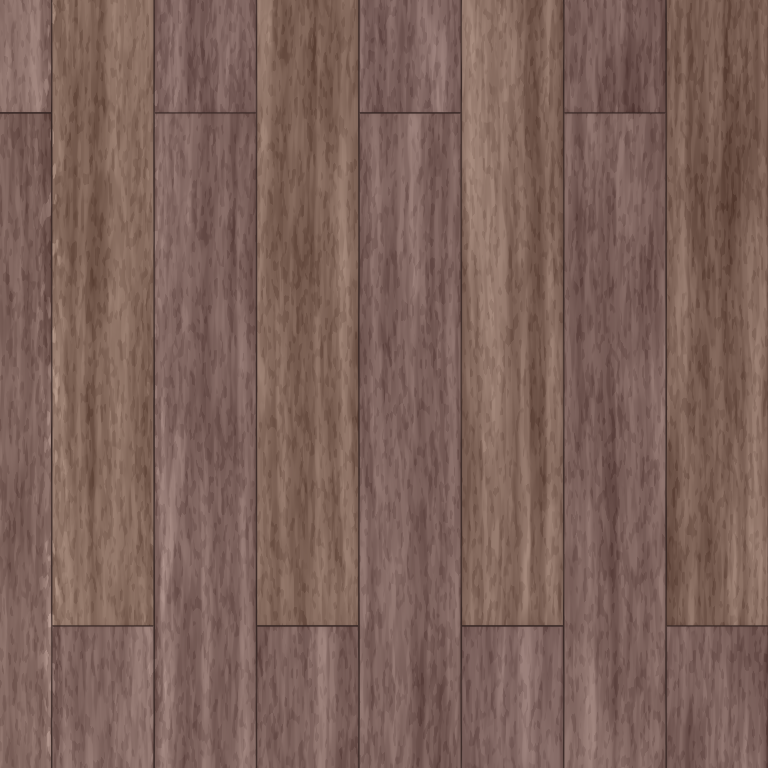
Write a WebGL 2 fragment shader that draws this texture.

```glsl
#version 300 es
precision highp float;

uniform vec2 u_resolution;
out vec4 fragColor;

// Layout, in canvas units
const float PLANKS_ACROSS = 7.5;
const float COLUMN_SHIFT = 0.495;
const float PLANK_LENGTH = 1.336;
const float ODD_JOINT = 0.185;
const float SEAM_HALF_WIDTH = 0.0010;
const float BEVEL_WIDTH = 0.0025;

// Colours
const vec3 WOOD = vec3(0.503, 0.398, 0.366);
const vec3 WARM_SHIFT = vec3(0.020, 0.018, -0.004);
const vec3 SEAM = vec3(0.215, 0.155, 0.145);

// Strengths of the grain layers
const float PLANK_VARIATION = 0.035;
const float BAND_GAIN = 0.017;
const float STREAK_GAIN = 0.110;
const float FIBRE_GAIN = 0.085;
const float MOTTLE_GAIN = 0.070;
const float PORE_GAIN = 0.050;
const float FLAME_GAIN = 0.075;
const float WEAR_GAIN = 0.130;
const float SHADE_GAIN = 0.055;
const float FLAME_COLUMN = 2.0;
const float TAU = 6.2831853;

float hash(vec2 p) {
    vec3 q = fract(p.xyx * 0.1031);
    q += dot(q, q.yzx + 33.33);
    return fract((q.x + q.y) * q.z);
}

// Smooth cellular noise: random cell tones blended by distance
float cells(vec2 p) {
    vec2 cell = floor(p);
    float tone = 0.0, total = 0.0;
    for (int j = -1; j <= 1; j++) {
        for (int i = -1; i <= 1; i++) {
            vec2 id = cell + vec2(i, j);
            vec2 d = id + vec2(hash(id), hash(id + 71.7)) - p;
            float weight = exp(-7.0 * dot(d, d));
            tone += weight * hash(id + 19.3);
            total += weight;
        }
    }
    return tone / total;
}

// Layered sines running along the plank
float bands(float across, float y, vec2 plank) {
    float sum = 0.0;
    for (float i = 1.0; i <= 5.0; i++) {
        float rnd = hash(plank + i * 7.3);
        float drift = 0.7 * sin(y * (2.0 + i) + rnd * 40.0);
        sum += sin(across * 5.0 * i * (0.8 + 0.5 * rnd) + rnd * TAU + drift) / sqrt(i);
    }
    return sum;
}

float line(float dist, float halfWidth, float blur) {
    return 1.0 - smoothstep(halfWidth - blur, halfWidth + blur, dist);
}

void main() {
    vec2 uv = gl_FragCoord.xy / u_resolution;
    float blur = 0.6 / min(u_resolution.x, u_resolution.y);

    // Columns staggered by half a plank
    float across = uv.x * PLANKS_ACROSS + COLUMN_SHIFT;
    float column = floor(across);
    float odd = mod(column, 2.0);
    float along = (uv.y - ODD_JOINT) / PLANK_LENGTH - 0.5 * (1.0 - odd);
    float row = floor(along);
    across -= column;
    along -= row;
    vec2 plank = vec2(column, row + 5.0);
    float seed = hash(plank + 3.1);

    // Plank tone
    float warmth = mix(-0.5, 0.8, odd * step(0.0, row)) + 0.6 * (seed - 0.5);
    float tone = PLANK_VARIATION * (hash(plank + 11.9) - 0.5);
    tone -= SHADE_GAIN * smoothstep(0.65, 1.0, uv.x) * smoothstep(0.2, 1.0, uv.y);

    // Grain from broad bands down to pores
    vec2 p = uv + vec2(seed * 3.0, seed * 7.0);
    p.x += 0.003 * sin(uv.y * 7.0 + seed * TAU);
    tone += BAND_GAIN * bands(across, uv.y, plank);
    tone += STREAK_GAIN * (cells(p * vec2(85.0, 2.2)) - 0.5);
    tone += MOTTLE_GAIN * (cells(p * vec2(22.0, 6.0) + 31.0) - 0.5);
    tone += FIBRE_GAIN * (cells(p * vec2(240.0, 26.0) + 57.0) - 0.5);
    tone -= PORE_GAIN * (1.0 - smoothstep(0.15, 0.45, cells(p * vec2(300.0, 85.0))));
    tone += 0.2 * PORE_GAIN;

    // Pale slanted flame figure on one column
    float flame = smoothstep(0.45, 0.80, cells(vec2((across - uv.y) * 9.0, uv.y * 4.0)));
    flame *= smoothstep(0.0, 0.1, across) * (1.0 - smoothstep(0.2, 0.5, across));
    flame *= 1.0 - smoothstep(0.48, 0.65, uv.y);
    tone += FLAME_GAIN * flame * (1.0 - step(0.5, abs(column - FLAME_COLUMN)));

    // Scuffed flecks beside the seams, fading to the right
    float side = min(across, 1.0 - across) / PLANKS_ACROSS;
    float fleck = smoothstep(0.68, 0.88, cells(uv * vec2(210.0, 60.0) + 40.0));
    float scuffed = exp(-side * 70.0) * (1.0 - smoothstep(0.05, 0.42, uv.x));
    tone += WEAR_GAIN * fleck * scuffed;

    // Seams with a soft bevel and uneven depth
    float end = min(along, 1.0 - along) * PLANK_LENGTH;
    float edge = min(side, end);
    float depth = mix(0.65, 1.0, cells(vec2(column * 5.0, uv.y * 14.0)));
    tone -= 0.035 * exp(-edge / BEVEL_WIDTH);
    vec3 color = WOOD + tone * vec3(1.0, 0.98, 0.94) + WARM_SHIFT * warmth;
    color = mix(color, SEAM, depth * line(edge, SEAM_HALF_WIDTH, blur));

    fragColor = vec4(color, 1.0);
}
```
